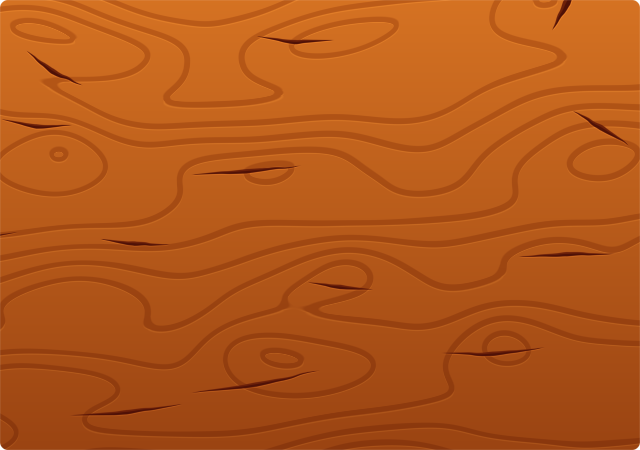
Reproduce this texture procedurally as a Shadertoy shader.

```glsl
// Warm cartoon wood: contour-like grain around knots, with thin dark cracks.
#define KNOT_CELL vec2(0.47, 0.26)
#define KNOT_STRETCH 2.3
#define KNOT_BLEND 24.0
#define RING_GAP 0.039
#define GRAIN_DRIFT 0.36
#define LINE_HALF 0.0062
#define CRACK_CELL vec2(0.47, 0.26)
#define CORNER 0.018
#define TOP_COLOR vec3(0.835, 0.447, 0.135)
#define BOTTOM_COLOR vec3(0.605, 0.265, 0.070)
#define LINE_TINT vec3(0.885, 0.805, 0.70)
#define CRACK_COLOR vec3(0.31, 0.065, 0.025)

float hash(vec2 p) {
    return fract(sin(dot(p, vec2(127.1, 311.7))) * 43758.5453);
}

vec2 hash2(vec2 p) {
    return vec2(hash(p), hash(p + 37.3));
}

float noise(vec2 p) {
    vec2 i = floor(p), f = fract(p);
    f = f * f * f * (f * (f * 6.0 - 15.0) + 10.0);
    return mix(mix(hash(i), hash(i + vec2(1, 0)), f.x),
               mix(hash(i + vec2(0, 1)), hash(i + vec2(1, 1)), f.x), f.y);
}

// Height whose contours form the grain: blended distances to scattered knots
float grainHeight(vec2 p) {
    vec2 q = p;
    q.y += 0.075 * (noise(p * vec2(2.6, 3.6)) - 0.5) - 0.07 * p.x;
    q.x += 0.17 * (noise(p * vec2(3.2, 7.0) + 9.0) - 0.5);
    vec2 home = floor(q / KNOT_CELL);
    float sum = 0.0;
    for (int j = -2; j <= 2; j++)
    for (int i = -2; i <= 2; i++) {
        vec2 cell = home + vec2(i, j);
        vec2 center = (cell + 0.5 + 0.6 * (hash2(cell) - 0.5)) * KNOT_CELL;
        vec2 d = (q - center) / vec2(KNOT_STRETCH, 1.0);
        float dist = sqrt(dot(d, d) + 0.0003) + 0.06 * hash(cell + 71.7);
        sum += exp(-KNOT_BLEND * dist);
    }
    return (-log(sum) / KNOT_BLEND + GRAIN_DRIFT * q.y) / RING_GAP;
}

// Grain lines of even width with a thin light rim along their lower side
vec3 addGrain(vec3 color, vec2 p, float px) {
    const float e = 0.002;
    float h = grainHeight(p);
    vec2 slope = vec2(grainHeight(p + vec2(e, 0)), grainHeight(p + vec2(0, e))) - h;
    slope /= e;
    float steep = max(length(slope), 4.0);
    float dist = (fract(h) - 0.5) / steep;
    float halfWidth = LINE_HALF * mix(0.8, 1.2, noise(p * 6.0 + 3.0));
    float line = smoothstep(px, -px, abs(dist) - halfWidth);
    float lowered = dist + 0.0024 * slope.y / steep;
    float rim = smoothstep(px, -px, abs(lowered) - halfWidth) * (1.0 - line);
    color += rim * vec3(0.065, 0.06, 0.03);
    return mix(color, color * LINE_TINT, line);
}

// One tapered, slightly bent crack per cell
vec3 addCrack(vec3 color, vec2 p, vec2 cell, float px) {
    vec2 center = (cell + 0.5 + 0.7 * (hash2(cell + 5.1) - 0.5)) * CRACK_CELL;
    float kind = hash(cell + 19.7), vary = hash(cell + 43.9);
    float angle = (vary - 0.4) * 0.3, reach = mix(0.07, 0.15, vary), width = 0.0048;
    if (kind < 0.2) { angle = 1.07; reach = 0.07; width = 0.0085; }
    else if (kind < 0.38) { angle = -0.55; reach = 0.075; width = 0.006; }
    vec2 axis = vec2(cos(angle), sin(angle));
    vec2 d = p - center;
    float u = dot(d, axis) / reach;
    float v = dot(d, vec2(-axis.y, axis.x));
    float bend = (hash(cell + 61.3) - 0.35) * 0.016;
    v -= bend * (sqrt(u * u + 0.01) - 0.4) + 0.003 * (noise(vec2(u * 4.0, kind * 40.0)) - 0.5);
    float halfWidth = width * max(1.0 - abs(u), 0.0);
    float ends = smoothstep(1.0, 0.88, abs(u));
    float body = smoothstep(px, -px, abs(v) - halfWidth) * ends;
    float rim = smoothstep(px, -px, abs(v + 0.0022) - halfWidth) * ends;
    color += rim * (1.0 - body) * vec3(0.10, 0.07, 0.03);
    float lit = smoothstep(-px, px, v - 0.15 * halfWidth);
    return mix(color, mix(CRACK_COLOR, vec3(0.47, 0.15, 0.04), lit * 0.7), body);
}

void mainImage(out vec4 fragColor, in vec2 fragCoord) {
    vec2 p = fragCoord / iResolution.y;
    float px = 0.75 / iResolution.y;

    // Vertical shading and grain
    vec3 color = mix(BOTTOM_COLOR, TOP_COLOR, p.y);
    color = addGrain(color, p, px);

    // Scattered cracks
    vec2 home = floor(p / CRACK_CELL);
    for (int j = -1; j <= 1; j++)
    for (int i = -1; i <= 1; i++)
        color = addCrack(color, p, home + vec2(i, j), px);

    // Rounded white corners
    vec2 halfSize = 0.5 * iResolution.xy / iResolution.y;
    vec2 corner = max(abs(p - halfSize) - halfSize + CORNER, 0.0);
    color = mix(color, vec3(1.0), smoothstep(-px, px, length(corner) - CORNER));
    fragColor = vec4(color, 1.0);
}
```
